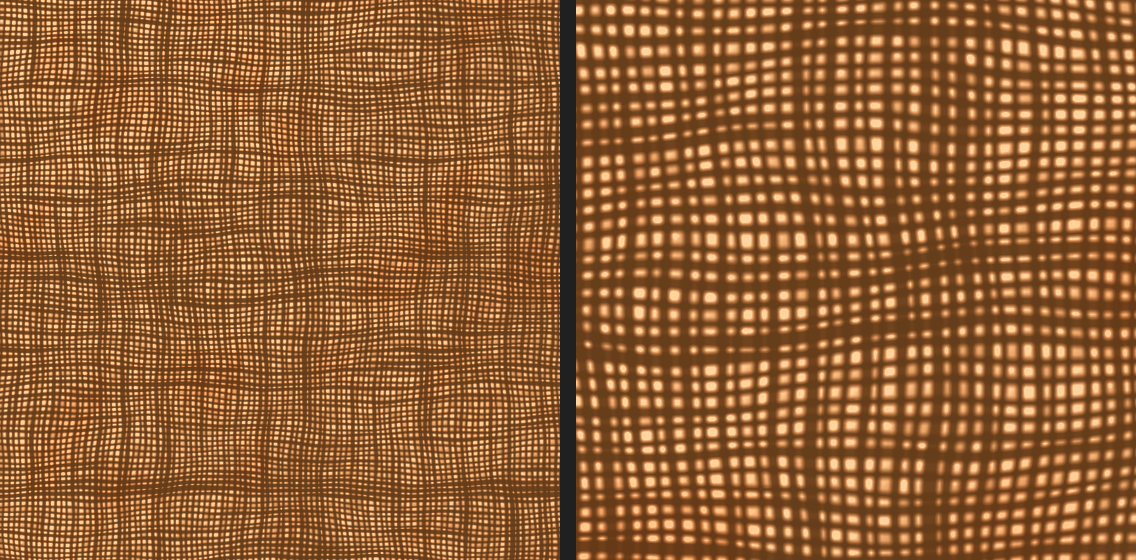
Left: the whole. Right: its middle third, enlarged.
A WebGL 2 fragment shader for this texture:

```glsl
#version 300 es
precision highp float;
// Coarse copper-brown woven cloth: small glossy beads between uneven dark threads.
uniform vec2 u_resolution;
out vec4 fragColor;

float hash(vec2 p) {
  return fract(sin(dot(p, vec2(127.1, 311.7))) * 4375.85);
}

// Height beside the nearest groove: 0 in the groove, 1 on top of the bead.
float threadHeight(float across, float along, float seed) {
  float nearest = 1.0;
  float base = floor(across);
  for (int k = -1; k <= 2; k++) {
    float line = base + float(k);
    float r = hash(vec2(line, seed));
    float phase = 6.283 * hash(vec2(seed, line));
    float streak = sin(along * (5.0 + 9.0 * r) + phase) * sin(along * 3.7 + phase * 2.0);
    float width = 0.01 + 0.17 * pow(r, 5.0) + 0.13 * smoothstep(0.3, 0.9, streak);
    float wander = 0.2 * (r - 0.5) + 0.06 * sin(along * 70.0 + phase);
    nearest = min(nearest, abs(across - line - wander) - width);
  }
  return smoothstep(0.0, 0.4, nearest);
}

// Layered sines for broad, soft patches.
float patches(vec2 p) {
  return sin(p.x * 7.0 + 2.0 * sin(p.y * 5.0)) * sin(p.y * 9.0 + sin(p.x * 6.0))
       + 0.5 * sin(p.x * 19.0 - p.y * 11.0 + 2.0 * sin(p.y * 13.0));
}

vec3 copperRamp(float t) {
  vec3 c = mix(vec3(0.40, 0.24, 0.10), vec3(0.55, 0.34, 0.17), smoothstep(-0.04, 0.15, t));
  c = mix(c, vec3(0.69, 0.44, 0.24), smoothstep(0.13, 0.37, t));
  c = mix(c, vec3(0.81, 0.55, 0.34), smoothstep(0.35, 0.58, t));
  c = mix(c, vec3(0.93, 0.66, 0.42), smoothstep(0.56, 0.80, t));
  return mix(c, vec3(0.99, 0.83, 0.62), smoothstep(0.78, 1.05, t));
}

void main() {
  vec2 p = gl_FragCoord.xy / u_resolution;

  // Weave grid, gently pulled out of true
  vec2 g = p * vec2(98.0, 100.0);
  g.x += 0.5 * sin(p.y * 9.0 + 2.0 * sin(p.x * 5.0)) + 0.22 * sin(p.y * 31.0 + p.x * 17.0);
  g.y += 0.6 * sin(p.x * 8.0 + p.y * 11.0) + 0.28 * sin(p.x * 25.0 - p.y * 33.0);
  vec2 cell = floor(g);
  vec2 f = g - cell;

  // Beads of varied brightness
  float columns = threadHeight(g.x, p.y, 3.0);
  float rows = threadHeight(g.y, p.x, 8.0);
  float bead = columns * rows;
  float tone = bead * (0.65 + 0.6 * hash(cell + 17.0));
  tone += 0.06 * (columns + rows) - 0.04;

  // Light from the upper left, and a small off-centre glint on some beads
  tone *= 1.0 + 0.35 * bead * (f.y - f.x);
  vec2 spot = f - vec2(0.42, 0.58) - 0.2 * (vec2(hash(cell + 5.0), hash(cell + 41.0)) - 0.5);
  tone += 0.45 * smoothstep(0.6, 1.0, hash(cell + 73.0)) * exp(-dot(spot, spot) * 28.0) * bead;

  // Broad sheen, worn patches and a dim left edge
  float sheen = 1.06 + 0.28 * (1.0 - p.x) * p.y - 0.15 * p.x + 0.08 * patches(p);
  sheen *= mix(0.65, 1.0, smoothstep(0.0, 0.012, p.x));
  vec3 color = copperRamp(tone * sheen);
  color *= 0.95 + 0.05 * sheen;

  // Rusty tint drifting across the cloth
  float rust = smoothstep(0.2, 1.2, patches(p.yx * 1.4 + 2.0));
  color *= mix(vec3(1.0), vec3(1.0, 0.94, 0.88), rust);
  fragColor = vec4(color, 1.0);
}
```
